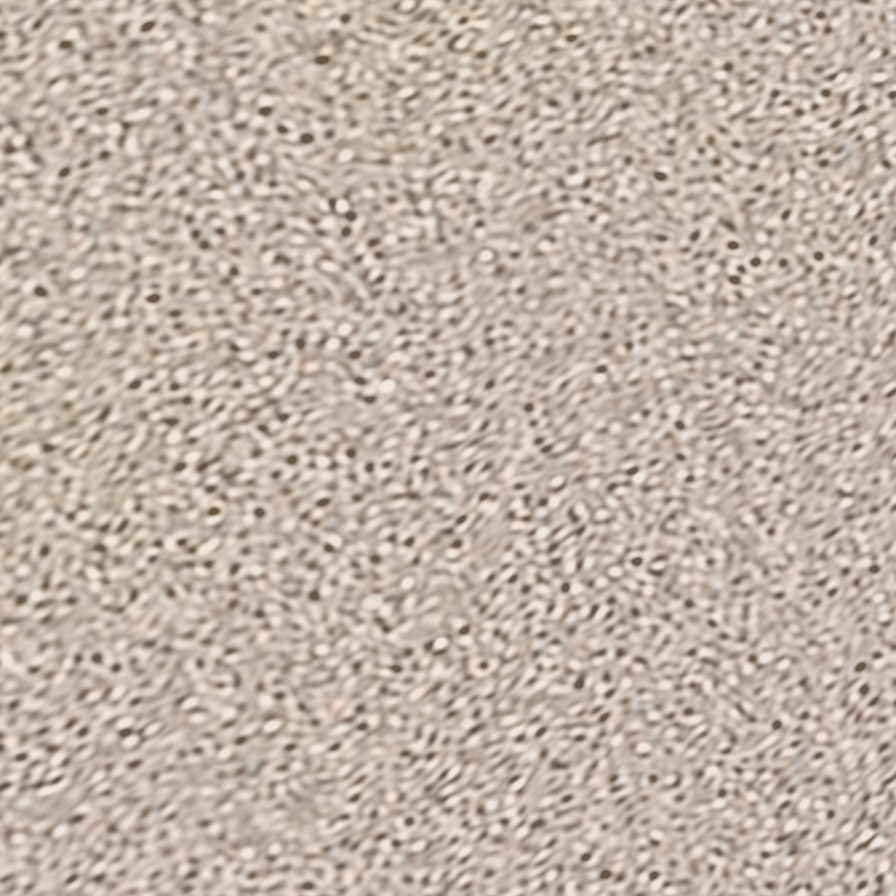
Give the GLSL for this texture, as a Shadertoy shader.

```glsl
// Draws a beige, finely rippled carpet-like grain with slanted tufts and a few pale flecks.

const vec3 DARK_PILE  = vec3(0.53, 0.47, 0.41);
const vec3 LIGHT_PILE = vec3(0.89, 0.84, 0.79);
const vec3 FLECK      = vec3(0.94, 0.91, 0.86);
const vec3 WARM_TINT  = vec3(0.006, 0.003, -0.014);
const vec3 ROSE_TINT  = vec3(0.004, -0.006, 0.012);

const float SLANT = 0.45;                  // tuft direction in radians
const vec2 TUFT_CELLS  = vec2(43.0, 67.0); // cells along and across the tufts
const vec2 PATCH_CELLS = vec2(13.0, 19.0);

vec3 hash3(vec2 cell, float seed) {
    vec3 h = fract(vec3(cell.xyx + seed * 17.31) * vec3(0.1031, 0.1030, 0.0973));
    h += dot(h, h.yxz + 33.33);
    return fract((h.xxy + h.yzz) * h.zyx);
}

vec2 rotate(vec2 p, float angle) {
    float c = cos(angle), s = sin(angle);
    return vec2(c * p.x + s * p.y, c * p.y - s * p.x);
}

// Zero-mean spot: a core with an opposite rim, ending at radius 1
float rimmedSpot(vec2 d) {
    float s = min(dot(d, d), 1.0);
    float fade = 1.0 - s;
    return fade * fade * fade * (1.0 - 5.0 * s);
}

// Cellular noise of signed spots, scaled to unit deviation
float spotNoise(vec2 p, float seed) {
    vec2 cell = floor(p);
    float sum = 0.0;
    for (int y = -1; y <= 1; y++)
    for (int x = -1; x <= 1; x++)
    for (int k = 0; k < 3; k++) {
        vec2 c = cell + vec2(x, y);
        vec3 h = hash3(c, seed + float(k));
        sum += (2.0 * h.z - 1.0) * rimmedSpot(p - c - h.xy);
    }
    return sum * 2.24;
}

// Layered sines, roughly -1 to 1
float slowWave(vec2 p, float phase) {
    return 0.5 * sin(dot(p, vec2(5.1, 7.3)) + phase)
         + 0.3 * sin(dot(p, vec2(-11.7, 8.9)) + phase * 2.3)
         + 0.2 * sin(dot(p, vec2(17.3, 15.1)) + phase * 3.7);
}

// Bends the pile and makes it finer towards the right
vec2 bendPile(vec2 p) {
    vec2 q = p * (1.0 + 0.15 * p.x);
    q += 0.009 * sin(q.yx * vec2(15.0, 12.0) + vec2(0.7, 2.1));
    q += 0.0025 * sin(q.yx * vec2(63.0, 55.0) + 9.0 * q + vec2(1.3, 4.0));
    return rotate(q, SLANT);
}

// Coverage of sparse, soft-edged oval flecks
float flecks(vec2 p, float cells, float chance, float seed) {
    vec2 g = p * cells;
    vec2 cell = floor(g);
    vec3 place = hash3(cell, seed);
    vec3 kind = hash3(cell, seed + 5.0);
    vec2 d = rotate(g - cell - mix(vec2(0.2), vec2(0.8), place.xy), SLANT);
    float radius = mix(0.055, 0.10, kind.x);
    float oval = length(d * vec2(0.85, 1.2));
    float shape = 1.0 - smoothstep(radius * 0.65, radius * 1.25, oval);
    return shape * step(kind.z, chance) * mix(0.55, 1.0, kind.y);
}

void mainImage(out vec4 fragColor, in vec2 fragCoord) {
    vec2 p = fragCoord / min(iResolution.x, iResolution.y);
    vec2 pile = bendPile(p);

    // Fine tufts over weak, broad patches
    float tufts = spotNoise(pile * TUFT_CELLS, 1.0);
    float patches = spotNoise(pile * PATCH_CELLS, 11.0);
    float contrast = 1.0 + 0.16 * slowWave(p, 2.6);
    float n = clamp(0.97 * contrast * tufts + 0.22 * patches, -2.8, 2.4);

    // Shadows reach further than highlights
    float tone = 0.63 + 0.28 * n - 0.03 * (n * n - 1.0);
    vec3 color = mix(DARK_PILE, LIGHT_PILE, tone);

    // Slow drift from warm upper left to rosy lower right
    float drift = 0.5 + 0.5 * (p.x - p.y) + 0.35 * slowWave(p, 0.8);
    color += mix(WARM_TINT, ROSE_TINT, clamp(drift, 0.0, 1.0));
    color += vec3(0.005, -0.002, -0.006) * spotNoise(p * 24.0, 23.0);

    color = mix(color, FLECK, flecks(p, 8.0, 0.09, 31.0));
    fragColor = vec4(clamp(color, 0.0, 1.0), 1.0);
}
```
